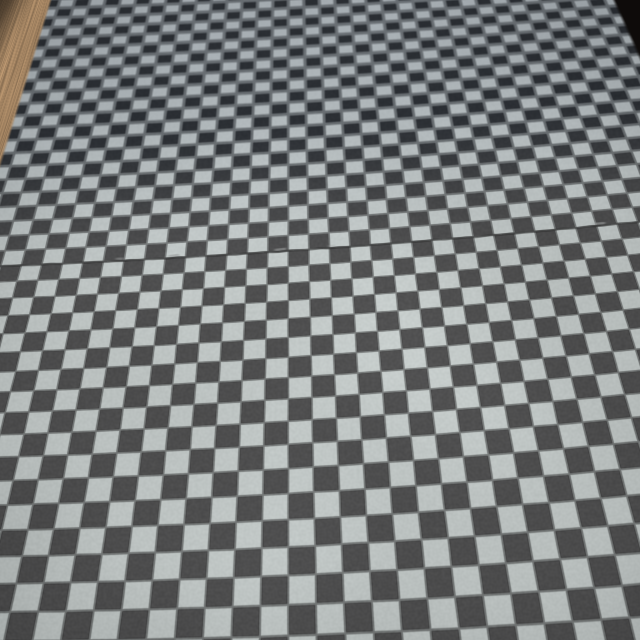
Write a three.js fragment shader that draws this pattern.

```glsl
// Receding checkerboard paper with a creased seam, soft far focus and a wooden table edge.
varying vec2 vUv;

vec2 gradientAt(vec2 cell) {
  float h = fract(sin(dot(cell, vec2(127.1, 311.7))) * 43758.5);
  return vec2(cos(6.2832 * h), sin(6.2832 * h));
}

// Gradient noise, roughly -0.7 to 0.7
float noise(vec2 p) {
  vec2 i = floor(p), f = fract(p);
  vec2 k = f * f * f * (f * (f * 6.0 - 15.0) + 10.0);
  float a = dot(gradientAt(i), f);
  float b = dot(gradientAt(i + vec2(1.0, 0.0)), f - vec2(1.0, 0.0));
  float c = dot(gradientAt(i + vec2(0.0, 1.0)), f - vec2(0.0, 1.0));
  float d = dot(gradientAt(i + 1.0), f - 1.0);
  return mix(mix(a, b, k.x), mix(c, d, k.x), k.y);
}

float edgeDistance(float x) {
  return 0.5 - abs(fract(x) - 0.5);
}

// Alternates between +1 and -1 on successive cells
float alternate(float x, float softness) {
  return (1.0 - 2.0 * mod(floor(x), 2.0)) * smoothstep(0.0, softness, edgeDistance(x));
}

void main() {
  // Depth runs downward; rows tilt and bow gently across the sheet
  float down = 1.0 - vUv.y;
  float across = vUv.x - 0.4505;
  float fromFold = down - 0.42;
  float tilt = 0.067 - 0.1 * fromFold * fromFold;
  float depth = down + tilt * across + 0.03 * across * across;

  // Columns converge, rows shorten faster beyond the seam
  float column = across / (0.02407 + 0.0205 * depth);
  float seam = depth - 0.392;
  float row = seam > 0.0
    ? 3.03 + 24.5 * log((0.342 + 1.63 * depth) / 0.981)
    : 3.03 + 40.0 * log(max(0.593 + 1.037 * depth, 0.1));
  float far = 1.0 - smoothstep(0.0, 0.48, depth);
  vec2 board = vec2(column, row);
  board += 0.018 * vec2(noise(board * 0.6), noise(board * 0.6 + 37.0));

  // Softened checks
  float check = alternate(board.x, mix(0.065, 0.2, far))
              * alternate(board.y, mix(0.07, 0.32, far));
  float ink = 0.5 - 0.5 * check;

  // Uneven light and paper fibre
  vec2 corner = vUv - vec2(0.52, 0.48);
  float light = 1.03 - 0.3 * dot(corner, corner) + 0.05 * noise(vUv * 4.0);
  float fibre = noise(vUv * 210.0) + 0.6 * noise(vUv * vec2(90.0, 130.0));
  vec3 paper = mix(vec3(0.745, 0.77, 0.765), vec3(0.68, 0.71, 0.73), far) * light;
  vec3 print = mix(vec3(0.302, 0.302, 0.304), vec3(0.17, 0.185, 0.205),
                   smoothstep(0.0, 0.7, far)) * light;
  vec3 color = mix(paper, print, ink) + fibre * mix(0.022, 0.008, far);

  // Fine dark rims where the ink meets the paper
  float rim = 1.0 - smoothstep(0.02, 0.09, min(edgeDistance(board.x), edgeDistance(board.y)));
  color -= 0.07 * rim * (1.0 - far);

  // Broken shadow and scuffs along the seam
  float ragged = seam + 0.0015 * noise(vec2(vUv.x * 45.0, 3.0));
  float crease = 1.0 - smoothstep(0.0006, 0.003, abs(ragged));
  float wear = noise(vec2(vUv.x * 24.0, 8.0));
  color = mix(color, vec3(0.17), crease * (0.55 + 0.4 * wear));
  float scuff = (1.0 - smoothstep(0.0005, 0.003, abs(ragged + 0.0035)))
              * smoothstep(0.2, 0.4, wear);
  color = mix(color, vec3(0.6, 0.61, 0.61), 0.6 * scuff);

  // Wooden table on the left, dark gap on the right
  float grain = noise(vec2(column * 7.0, depth * 6.0))
              + 0.5 * noise(vec2(column * 19.0, depth * 14.0));
  vec3 wood = vec3(0.67, 0.54, 0.40) * (0.95 + 0.25 * grain);
  wood *= mix(0.45, 1.0, smoothstep(0.0, 0.06, vUv.x + 0.5 * down));
  color = mix(wood, color, smoothstep(-15.72, -15.48, column));
  color = mix(color, vec3(0.055, 0.045, 0.04), smoothstep(20.4, 20.7, column));

  gl_FragColor = vec4(clamp(color, 0.0, 1.0), 1.0);
}
```
